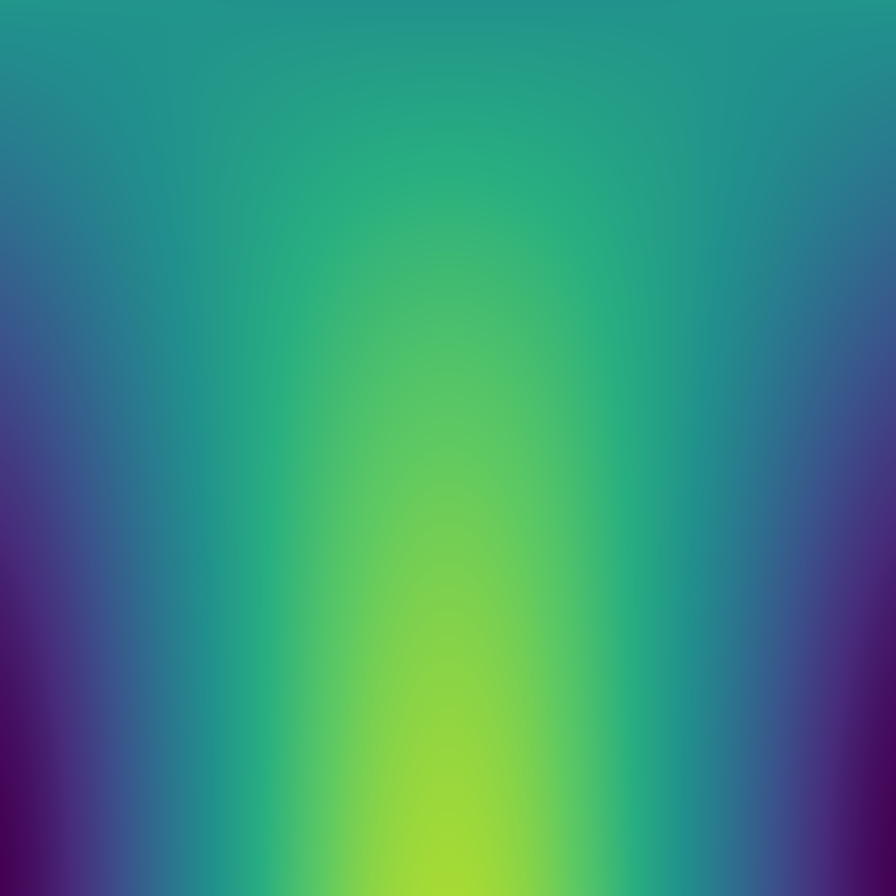
Write a WebGL 2 fragment shader that draws this background.

```glsl
#version 300 es
precision highp float;
// Draws a smooth heat field: a warm plume rising from the bottom centre
// between two cold lower corners, fading to a uniform level at the top.
// A scalar level is built from two vertical profiles and then colour mapped.

uniform vec2 u_resolution;
out vec4 fragColor;

const float PI = 3.14159265;
const int LAST_STOP = 8;

// Evenly spaced colours from cold violet to hot yellow.
const vec3 HEAT_STOPS[9] = vec3[9](
    vec3(0.267, 0.005, 0.329),
    vec3(0.279, 0.175, 0.483),
    vec3(0.230, 0.322, 0.546),
    vec3(0.173, 0.449, 0.558),
    vec3(0.128, 0.567, 0.551),
    vec3(0.158, 0.684, 0.502),
    vec3(0.369, 0.789, 0.383),
    vec3(0.678, 0.864, 0.190),
    vec3(0.993, 0.906, 0.144)
);

// Interpolates the colour stops for a level from 0 to 1.
vec3 heatColor(float level) {
    float position = clamp(level, 0.0, 1.0) * float(LAST_STOP);
    int index = min(int(position), LAST_STOP - 1);
    return mix(HEAT_STOPS[index], HEAT_STOPS[index + 1], position - float(index));
}

// Rises quickly and then saturates, reaching 1 at depth 1.
float saturatingRise(float depth, float rate) {
    return (1.0 - exp(-rate * depth)) / (1.0 - exp(-rate));
}

// Level along the central axis, warming with depth below the top.
float axisLevel(float depth, float topLevel, float bottomLevel) {
    return mix(topLevel, bottomLevel, saturatingRise(depth, 1.6));
}

// Level along the side walls, cooling with depth below the top.
float wallLevel(float depth, float topLevel) {
    float cooling = pow(max(sin(0.5 * PI * depth), 0.0), 1.2);
    float topRim = 0.02 * exp(-40.0 * depth);
    return topLevel * (1.0 - cooling) + topRim;
}

// Blend from the walls to the axis, narrowing toward the bottom.
float plumeProfile(float x, float depth) {
    float arch = max(sin(PI * x), 0.0);
    return pow(arch, mix(1.15, 1.42, depth));
}

void main() {
    vec2 uv = gl_FragCoord.xy / u_resolution;
    float depth = 1.0 - uv.y;

    float wall = wallLevel(depth, 0.505);
    float axis = axisLevel(depth, 0.505, 0.865);
    float level = mix(wall, axis, plumeProfile(uv.x, depth));

    fragColor = vec4(heatColor(level), 1.0);
}
```
